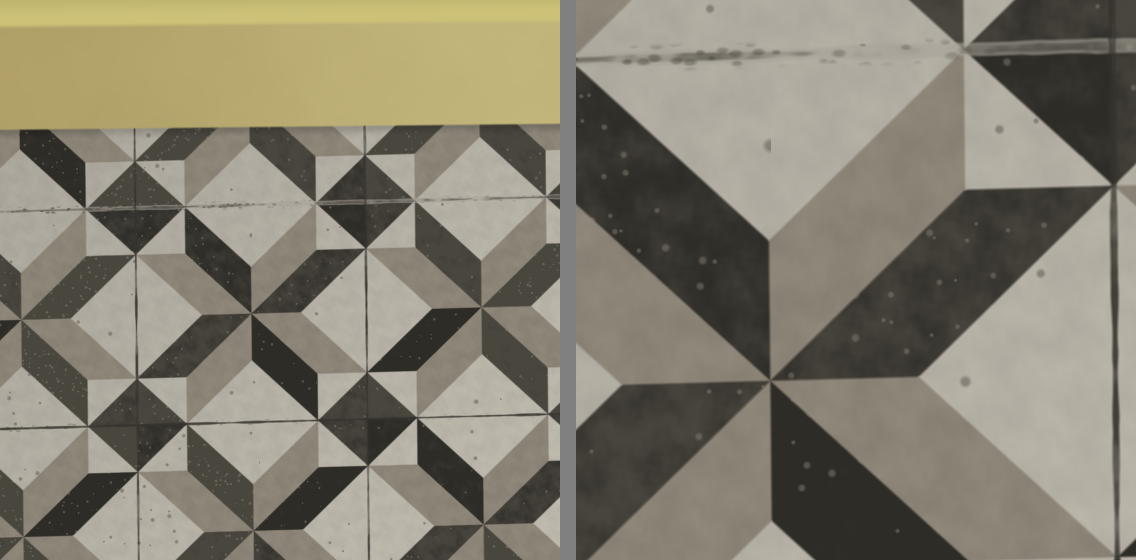
Left, the full canvas; right, a detail of the centre.
Reproduce this pattern procedurally as a WebGL 2 fragment shader.

```glsl
#version 300 es
precision highp float;
// Worn cement tiles with a pinwheel star below a plain yellow wall band.
// Each tile is folded by symmetry: eight slanted bars from linear distances,
// a dark diamond over the tile corners, then joints, mottling and chips.

#define TILE vec2(0.411, 0.388)      // tile size on the canvas
#define STAR vec2(0.449, 0.440)      // centre of one star
#define SKEW vec2(0.010, 0.027)      // slight tilt of columns and rows
#define BAR 0.215                    // bar width and corner diamond radius, in tiles
#define JOINT 0.0018                 // half width of the joints
#define SOFT 0.0012                  // edge blur
#define WEAR 1.0                     // strength of chips and specks
#define BAND_Y 0.768                 // lower edge of the band at the left
#define LEDGE_Y 0.951                // lower edge of the bright strip

uniform vec2 u_resolution;
out vec4 fragColor;

const vec3 PALE = vec3(0.715, 0.695, 0.650);
const vec3 GREY = vec3(0.545, 0.515, 0.465);
const vec3 DARK = vec3(0.285, 0.275, 0.245);
const vec3 DEEP = vec3(0.180, 0.172, 0.152);
const vec3 BAND_LEFT = vec3(0.690, 0.630, 0.410);
const vec3 BAND_RIGHT = vec3(0.760, 0.710, 0.480);
const vec3 LEDGE = vec3(0.800, 0.755, 0.465);

float hash(vec2 p) {
    return fract(sin(dot(p, vec2(127.1, 311.7))) * 4375.85);
}

// Layered, warped sines, roughly -1 to 1
float mottle(vec2 p) {
    float sum = 0.0, amp = 0.5;
    for (int i = 0; i < 4; i++) {
        p = mat2(0.8, 0.6, -0.6, 0.8) * p * 1.9 + 1.7;
        sum += amp * sin(p.x + 1.6 * sin(p.y));
        amp *= 0.6;
    }
    return sum;
}

// Scattered round specks from cellular noise; density is the share of cells used
float specks(vec2 p, float density) {
    vec2 base = floor(p);
    float mask = 0.0;
    for (int j = -1; j <= 1; j++)
    for (int i = -1; i <= 1; i++) {
        vec2 cell = base + vec2(i, j);
        vec2 seed = cell + vec2(hash(cell), hash(cell + 31.7));
        float radius = 0.2 + 0.35 * hash(cell + 7.3);
        float present = step(hash(cell + 53.1), density);
        mask = max(mask, present * smoothstep(radius, 0.3 * radius, length(p - seed)));
    }
    return mask;
}

// Coverage of the inside (d < 0) of a shape
float cover(float d, float soft) {
    return smoothstep(soft, -soft, d);
}

vec3 tiles(vec2 p, float soft) {
    vec2 d = p - STAR;
    vec2 grid = (d + SKEW * vec2(d.y, -d.x)) / TILE;
    vec2 cell = floor(grid + 0.5);
    vec2 q = grid - cell;
    vec2 a = abs(q);
    float edge = soft / TILE.y;
    float grain = mottle(p * 55.0);
    float age = WEAR * (0.35 + 0.65 * smoothstep(0.75, 0.05, p.x));

    // Dark tone varies from piece to piece
    float lean = a.y - a.x;
    float inner = min(a.x, a.y) - (0.5 - BAR);
    float kind = inner > 0.0 ? 0.37 : 0.11 * step(0.0, lean);
    float pieceHash = hash(cell * 3.0 + sign(q) + kind);
    vec3 dark = mix(DEEP, DARK, smoothstep(0.1, 0.75, pieceHash + 0.16 * grain));
    float chips = specks(p * 150.0, 0.12 * age + 0.12 * step(0.85, pieceHash));
    dark = mix(dark, GREY, 0.45 * chips);

    // Pale ground, brighter towards the lower right
    vec3 pale = PALE * (0.98 + 0.06 * (p.x - p.y));
    pale *= 1.0 + 0.025 * grain;
    pale = mix(pale, GREY * 0.75, 0.6 * specks(p * 95.0 + 9.0, 0.05 * age));
    vec3 grey = GREY * (1.0 + 0.035 * grain);

    // Eight bars alternate between grey and dark around the star
    float side = sign(q.x * q.y * lean);
    float fold = side * min(min(a.x, a.y), 0.707 * abs(lean));
    vec3 bars = mix(grey, dark, cover(fold, edge));
    float star = max(0.707 * (abs(lean) - BAR), inner);
    vec3 color = mix(pale, bars, cover(star, edge));

    // Diamond shared by four tile corners
    vec2 corner = 0.5 - a;
    color = mix(color, dark, cover(0.707 * (corner.x + corner.y - BAR), edge));

    // Broken joints; the upper rows hold old pale mortar
    vec2 gap = corner * TILE + 0.0009 * vec2(mottle(p.yx * 20.0), mottle(p * 20.0));
    float mortar = step(0.0, floor(grid.y));
    float broken = smoothstep(-0.7, 0.5, mottle(p * 24.0 + 3.0));
    float crumbs = specks(p * vec2(85.0, 150.0), 0.5) * cover(gap.y - 0.006, 0.003);
    color = mix(color, PALE * 0.92, mortar * 0.6 * cover(gap.y - 2.2 * JOINT, soft));
    color = mix(color, DEEP * 1.4, crumbs * age * mix(0.35, 0.55, mortar));
    vec2 line = vec2(cover(gap.x - JOINT, soft), cover(gap.y - JOINT, soft));
    line *= vec2(0.5 + 0.4 * broken, mix(0.85, 0.5 * broken, mortar));
    return mix(color, DEEP * 1.15, max(line.x, line.y));
}

void main() {
    vec2 p = gl_FragCoord.xy / u_resolution;
    float soft = max(SOFT, 1.0 / u_resolution.y);
    float level = p.y - 0.011 * p.x;   // height along the tilted wall
    vec3 color = tiles(p, soft);
    color *= 1.0 - 0.16 * smoothstep(0.02, 0.0, BAND_Y - level);

    // Yellow band with its lit strip
    vec3 band = mix(BAND_LEFT, BAND_RIGHT, smoothstep(0.0, 1.0, p.x));
    band *= 1.0 + 0.008 * mottle(p * 9.0);
    vec3 ledge = LEDGE * (1.0 - 0.06 * smoothstep(0.97, 1.0, level));
    band = mix(band, ledge, smoothstep(-0.004, 0.006, level - LEDGE_Y));
    color = mix(color, band, cover(BAND_Y - level, soft * 1.5));
    fragColor = vec4(color, 1.0);
}
```
